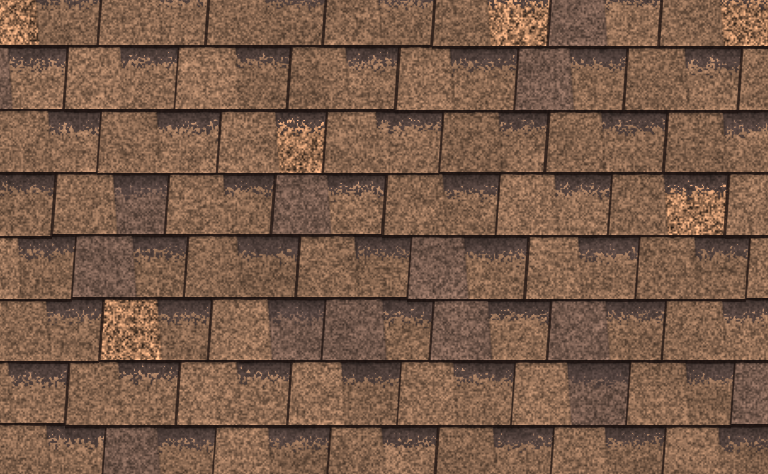
Write a Shadertoy shader that draws this texture.

```glsl
float hash(vec2 p) {
    vec3 q = fract(vec3(p.xyx) * vec3(0.1031, 0.1030, 0.0973));
    q += dot(q, q.yzx + 33.33);
    return fract((q.x + q.y) * q.z);
}

float noise(vec2 p) {
    vec2 i = floor(p), f = fract(p);
    f = f * f * (3.0 - 2.0 * f);
    return mix(mix(hash(i), hash(i + vec2(1, 0)), f.x),
               mix(hash(i + vec2(0, 1)), hash(i + vec2(1, 1)), f.x), f.y);
}

// Horizontal stagger of a course; the layout recurs every five courses
float stagger(float row) {
    float offsets[5] = float[5](0.893, 0.58, 0.92, 0.455, 0.67);
    return offsets[int(mod(row, 5.0))];
}

// Slightly irregular position of the seam left of shingle i
float seam(float i, float row) {
    return i + 0.08 * (hash(vec2(i + 20.0, row + 3.0)) - 0.5);
}

float shingleIndex(float x, float row) {
    float i = floor(x);
    if (x < seam(i, row)) return i - 1.0;
    if (x >= seam(i + 1.0, row)) return i + 1.0;
    return i;
}

// Blend of brown granules, with a few pale and a few dusky pieces
vec3 pieceColor(vec2 id, float grain) {
    float kind = hash(id + 71.0);
    vec3 brown = vec3(0.535, 0.405, 0.315) * (0.93 + 0.14 * hash(id + 17.0));
    float contrast = 0.95;
    if (kind > 0.94) {
        brown = vec3(0.63, 0.46, 0.34);
        contrast = 1.7;
    } else if (kind < 0.12) {
        brown = vec3(0.445, 0.345, 0.295);
    }
    return brown * (1.0 + contrast * grain);
}

void mainImage(out vec4 fragColor, in vec2 fragCoord) {
    vec2 uv = fragCoord / iResolution.xy;
    vec2 p = vec2(uv.x * 6.857, (1.0 - uv.y) * 7.52 + 0.27);
    vec2 px = vec2(6.857, 7.52) / iResolution.xy;
    vec2 g = fragCoord / iResolution.x * 768.0;

    // Butt edges step up or down between strips of three shingles
    float joint = floor(p.y + 0.5);
    float above = joint - 1.0 + 5.0;
    float strip = floor(shingleIndex(p.x - stagger(above) + 0.02, above) / 3.0);
    float y = p.y + 0.035 * (hash(vec2(strip + 9.0, joint + 40.0)) - 0.5);
    float row = floor(y) + 5.0;
    float depth = fract(y);

    // Each shingle is a flared raised tab followed by a recess
    float x = p.x - stagger(row) + 0.04 * (depth - 0.5);
    float i = shingleIndex(x, row);
    vec2 id = vec2(i + 20.0, row);
    float left = x - seam(i, row);
    float right = seam(i + 1.0, row) - x;
    float tabWidth = 0.51 + 0.08 * (hash(id + 5.0) - 0.5) + 0.08 * (depth - 0.5);
    float tabEdge = left - tabWidth;
    float recess = smoothstep(-px.x, px.x, tabEdge);

    // Mineral granules and weathering
    float grain = 0.6 * noise(g / 1.7) + 0.4 * noise(g / 3.1 + 50.0) - 0.5;
    float blotches = noise(g / 38.0) - 0.5;
    float streaks = noise(g / vec2(30.0, 5.0) + 90.0) - 0.5;
    vec3 tab = pieceColor(id, grain);
    vec3 under = pieceColor(id + vec2(0.0, 60.0), grain) * 0.97;

    // Dark band with a ragged, granular lower border
    float border = depth + 0.42 * grain + 0.07 * (noise(g / 9.0 + 30.0) - 0.5);
    float bandDepth = 0.30 + 0.07 * (hash(id + 33.0) - 0.5);
    float band = 1.0 - smoothstep(bandDepth - 0.035, bandDepth + 0.035, border);
    vec3 bandColor = mix(vec3(0.25, 0.20, 0.185), vec3(0.35, 0.28, 0.26),
                         smoothstep(0.02, 0.30, depth));
    bandColor *= 1.0 + 0.6 * grain;
    under = mix(under, bandColor, band * 0.95);

    vec3 color = mix(tab, under, recess);
    color *= 1.0 + 0.10 * blotches + 0.09 * streaks;
    color *= 1.0 + 0.06 * smoothstep(0.90, 0.97, depth);

    // Seams between shingles and the faint right edge of the tab
    vec3 shadow = vec3(0.12, 0.08, 0.07);
    float seamWidth = 0.005 + 0.007 * hash(id + 51.0);
    float nextWidth = 0.005 + 0.007 * hash(id + vec2(52.0, 51.0));
    float gap = max(1.0 - smoothstep(seamWidth - px.x * 0.5, seamWidth + px.x, left),
                    1.0 - smoothstep(nextWidth - px.x * 0.5, nextWidth + px.x, right));
    color = mix(color, shadow, 0.8 * gap);
    color *= 1.0 - 0.13 * (1.0 - smoothstep(0.004, 0.012 + px.x, abs(tabEdge)));

    // Shadow below the course above
    float thickness = 0.028 + 0.016 * hash(vec2(strip, joint) + 80.0)
                    + 0.014 * (noise(g / 7.0) - 0.5) + 0.008 * recess;
    float overhang = 1.0 - smoothstep(thickness - px.y * 0.5, thickness + px.y, depth);
    color *= 1.0 - 0.22 * (1.0 - smoothstep(0.03, 0.10, depth));
    color = mix(color, shadow * (1.0 + 0.5 * grain), 0.94 * overhang);

    fragColor = vec4(clamp(color, 0.0, 1.0), 1.0);
}
```
